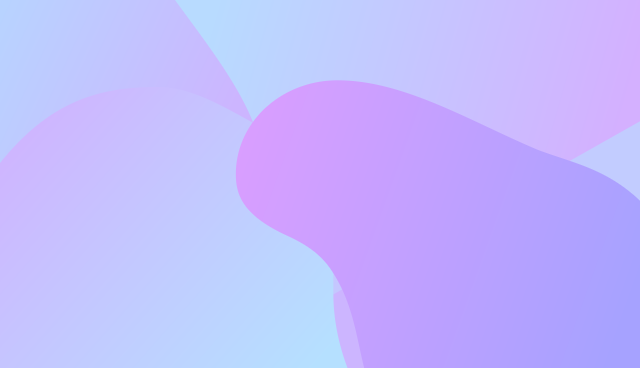
This background is drawn by a Shadertoy shader. Its source:

```glsl
// Soft pastel backdrop: overlapping curved sheets behind one large violet blob.
// Each outline is a chain of cubic Hermite spans turned into a field that is
// negative inside; each sheet is filled with its own linear gradient.

// Canvas is 7.68 by 4.40 units, y pointing down.
const vec2 CANVAS = vec2(7.68, 4.40);

// Cubic through two end values with given end slopes, held flat outside the span
float span(float x, vec2 ends, vec2 values, vec2 slopes) {
    float width = ends.y - ends.x;
    float t = clamp((x - ends.x) / width, 0.0, 1.0);
    float s = 1.0 - t;
    return mix(values.x, values.y, t * t * (3.0 - 2.0 * t))
         + width * t * s * (slopes.x * s - slopes.y * t);
}

// Antialiased coverage of a field, about one pixel wide
float fill(float field) {
    float slope = length(vec2(dFdx(field), dFdy(field))) + 1e-5;
    return clamp(0.5 - field / slope, 0.0, 1.0);
}

vec3 gradient(vec2 p, vec2 from, vec2 to, vec3 first, vec3 last) {
    vec2 axis = to - from;
    return mix(first, last, clamp(dot(p - from, axis) / dot(axis, axis), 0.0, 1.0));
}

// Upper right sheet: curved left side, straight slanted lower side
float upperSheet(vec2 p) {
    float left = span(p.y, vec2(0.0, 1.47), vec2(2.10, 3.04), vec2(0.73, 0.40));
    float lower = 1.90 - 0.5625 * (p.x - 6.88);
    return max(left - p.x, p.y - lower);
}

// Lower left sheet: arched top, right side bending outward at the bottom
float lowerSheet(vec2 p) {
    float top = p.x < 1.90
        ? span(p.x, vec2(0.0, 1.90), vec2(1.95, 1.04), vec2(-1.25, 0.0))
        : span(p.x, vec2(1.90, 3.04), vec2(1.04, 1.47), vec2(0.0, 0.55));
    float bend = max(p.y - 3.50, 0.0);
    return max(top - p.y, p.x - 4.00 - 0.21 * bend * bend);
}

// Large blob: elliptical shoulder, sloping top and wavy left side
float blob(vec2 p) {
    vec2 corner = min(p - vec2(4.05, 2.08), 0.0);
    float shoulder = 1.17 * (length(corner / vec2(1.22, 1.12)) - 1.0);

    float top = p.x < 6.45
        ? span(p.x, vec2(4.05, 6.45), vec2(0.96, 1.79), vec2(0.0, 0.42))
        : span(p.x, vec2(6.45, 7.68), vec2(1.79, 2.40), vec2(0.38, 0.95));

    float left = p.y < 2.82
        ? span(p.y, vec2(2.08, 2.82), vec2(2.83, 3.45), vec2(0.0, 2.2))
        : p.y < 3.30
        ? span(p.y, vec2(2.82, 3.30), vec2(3.45, 4.02), vec2(2.2, 0.6))
        : span(p.y, vec2(3.30, 4.40), vec2(4.02, 4.37), vec2(0.6, 0.25));

    return max(shoulder, max(top - p.y, left - p.x));
}

void mainImage(out vec4 fragColor, in vec2 fragCoord) {
    vec2 uv = fragCoord / iResolution.xy;
    vec2 p = vec2(uv.x, 1.0 - uv.y) * CANVAS;

    // Backdrop, turning bluer toward the right edge
    vec3 color = gradient(p, vec2(0.0), vec2(2.8, 1.3),
                          vec3(0.72, 0.83, 1.0), vec3(0.80, 0.71, 1.0));
    color = mix(color, vec3(0.76, 0.80, 1.0), smoothstep(4.5, 7.2, p.x));

    // Sheets
    vec3 upperColor = gradient(p, vec2(2.5, 0.2), vec2(7.4, 1.6),
                               vec3(0.72, 0.86, 1.0), vec3(0.83, 0.69, 1.0));
    color = mix(color, upperColor, fill(upperSheet(p)));

    vec3 lowerColor = gradient(p, vec2(0.6, 1.2), vec2(4.0, 4.2),
                               vec3(0.81, 0.71, 1.0), vec3(0.71, 0.88, 1.0));
    color = mix(color, lowerColor, fill(lowerSheet(p)));

    // Foreground blob
    vec3 blobColor = gradient(p, vec2(2.85, 1.9), vec2(7.6, 3.6),
                              vec3(0.85, 0.62, 1.0), vec3(0.65, 0.635, 1.0));
    color = mix(color, blobColor, fill(blob(p)));

    fragColor = vec4(color, 1.0);
}
```
